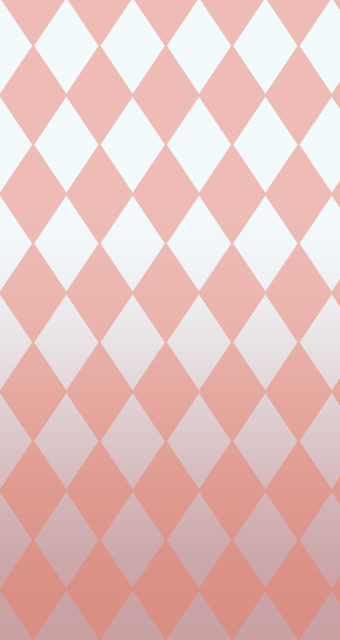
Write a Shadertoy shader that draws this pattern.

```glsl
// Harlequin lattice of pale diamonds on pink, deepening to dusty rose below.

const vec2 REPEATS = vec2(5.125, 6.475);    // diamonds across and down
const vec2 FIRST_CENTER = vec2(0.0, 0.0716); // canvas fraction from top left
const float NECK = 0.015;                   // inset leaving pink between tips
const float FADE_START = 0.30;              // canvas fraction from the top
const float FADE_END = 1.0;

const vec3 PALE_TOP = vec3(0.953, 0.980, 0.990);
const vec3 PALE_BOTTOM = vec3(0.790, 0.630, 0.640);
const vec3 PINK_TOP = vec3(0.932, 0.738, 0.710);
const vec3 PINK_BOTTOM = vec3(0.856, 0.560, 0.515);

// Signed diamond field in cell units, negative inside the pale shape.
float diamondField(vec2 uv) {
    vec2 cell = fract((uv - FIRST_CENTER) * REPEATS + 0.5) - 0.5;
    return abs(cell.x) + abs(cell.y) - (0.5 - NECK);
}

void mainImage(out vec4 fragColor, in vec2 fragCoord) {
    vec2 uv = fragCoord / iResolution.xy;
    uv.y = 1.0 - uv.y;

    // Vertical shading of both colours
    float fade = smoothstep(FADE_START, FADE_END, uv.y);
    vec3 pale = mix(PALE_TOP, PALE_BOTTOM, fade);
    vec3 pink = mix(PINK_TOP, PINK_BOTTOM, fade);

    // Edge coverage, one pixel wide at any size
    float pixel = length(REPEATS / iResolution.xy);
    float coverage = clamp(0.5 - diamondField(uv) / pixel, 0.0, 1.0);

    fragColor = vec4(mix(pink, pale, coverage), 1.0);
}
```
